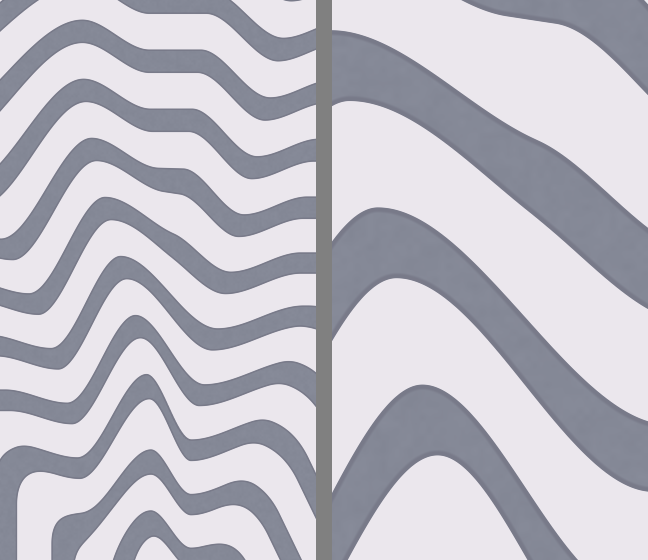
Left: the whole. Right: its middle third, enlarged.
This pattern is drawn by a WebGL 2 fragment shader. Its source:

```glsl
#version 300 es
precision highp float;
// Wavy slate stripes on pale lilac, closing into rings near the bottom.
// A family of ridge curves is inverted to a stripe number per point, then
// blended with two side slopes; whole numbers are the stripe centres.

uniform vec2 u_resolution;
out vec4 fragColor;

const float CANVAS_HEIGHT = 768.0; // drawing units, y runs downward
const vec3 PALE = vec3(0.92, 0.905, 0.93);
const vec3 SLATE = vec3(0.52, 0.535, 0.59);
const vec3 OUTLINE = vec3(0.46, 0.465, 0.525);

float hash(vec2 p) {
    p = fract(p * vec2(0.1031, 0.1137));
    p += dot(p, p.yx + 33.33);
    return fract((p.x + p.y) * p.x * 57.0);
}

float valueNoise(vec2 p) {
    vec2 i = floor(p), f = fract(p);
    f = f * f * (3.0 - 2.0 * f);
    return mix(mix(hash(i), hash(i + vec2(1, 0)), f.x),
               mix(hash(i + vec2(0, 1)), hash(i + vec2(1, 1)), f.x), f.y);
}

float smoothMin(float a, float b, float radius) {
    float h = max(radius - abs(a - b), 0.0) / radius;
    return min(a, b) - h * h * radius * 0.25;
}

// Height of stripe k at x: valley, crest, shoulder, valley, low crest.
float ridge(float x, float k) {
    float fromEnd = max(8.0 - k, 0.0);
    vec2 leftValley = vec2(112.0 - 4.1 * fromEnd * fromEnd, 117.0 + 75.0 * k);
    vec2 crest = vec2(113.0 + 94.0 * smoothstep(1.3, 7.8, k),
                      81.0 * k - 38.0 + 25.0 * smoothstep(7.0, 8.0, k));
    vec2 rightValley = vec2(max(385.0 - 18.0 * k, 262.0),
                            68.0 + 82.0 * k - 0.5 * k * k);
    float swell = exp(-(k - 5.7) * (k - 5.7) / 2.5);

    if (x < crest.x) {
        float y = mix(leftValley.y, crest.y, smoothstep(leftValley.x, crest.x, x));
        return y - 18.0 * smoothstep(0.0, 85.0, leftValley.x - x);
    }
    float drop = rightValley.y - crest.y;
    float plainFall = drop * smoothstep(crest.x, rightValley.x, x);
    float shoulderFall = 41.0 * smoothstep(crest.x, crest.x + 92.0, x)
        + (drop - 41.0) * smoothstep(min(285.0 - 12.0 * k, rightValley.x - 40.0),
                                     rightValley.x, x);
    float fall = mix(shoulderFall, plainFall, smoothstep(2.5, 5.0, k));
    float rise = (24.0 + 10.0 * swell)
        * smoothstep(0.0, 85.0 + 45.0 * swell, x - rightValley.x);
    return crest.y + fall - rise;
}

// Bisection finds which fractional stripe passes through the point.
float stripeNumber(vec2 p) {
    float low = -2.0, high = 12.0;
    for (int i = 0; i < 20; i++) {
        float middle = 0.5 * (low + high);
        if (ridge(p.x, middle) < p.y) low = middle;
        else high = middle;
    }
    float leftSlope = 7.0 + (p.x - 8.0) / 78.0;
    float rightSlope = 7.0 + (94.0 - dot(p, vec2(0.9, -0.435))) / 69.0;
    float sides = smoothMin(leftSlope, rightSlope, 0.5);
    return smoothMin(0.5 * (low + high), sides, 0.7);
}

void main() {
    float pixel = CANVAS_HEIGHT / u_resolution.y;
    vec2 p = vec2(gl_FragCoord.x, u_resolution.y - gl_FragCoord.y) * pixel;

    // Signed distance to the nearest stripe edge, negative inside.
    float stripe = stripeNumber(p);
    float slope = length(vec2(dFdx(stripe), dFdy(stripe))) / pixel;
    float edge = (abs(fract(stripe + 0.5) - 0.5) - 0.2) / max(slope, 0.003);

    // Slate fill with faint mottling and a thin darker rim.
    float mottle = valueNoise(p / 7.0) + valueNoise(p / 3.0) - 1.0;
    vec3 fill = SLATE + 0.012 * mottle;
    float rim = 1.0 - smoothstep(0.7, 2.2, abs(edge + 0.7));
    fill = mix(fill, OUTLINE, 0.8 * rim);
    float coverage = 1.0 - smoothstep(-0.6 * pixel, 0.6 * pixel, edge);
    fragColor = vec4(mix(PALE, fill, coverage), 1.0);
}
```
